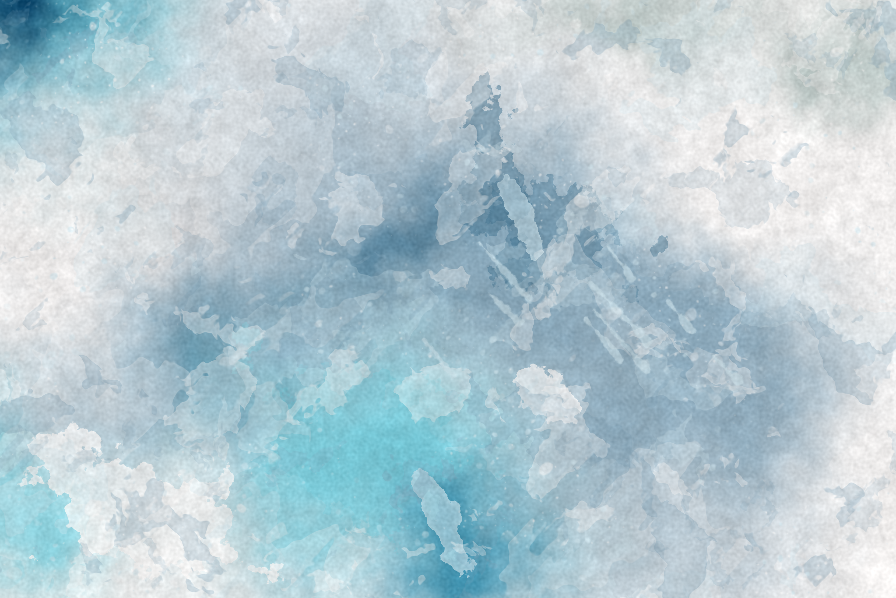
This texture is drawn by a Shadertoy shader. Its source:

```glsl
// Grunge watercolour: soft stains of slate, aqua and warm white on paper,
// overlaid with crisp torn washes, tapered brush flicks and splatter.
// Every edge is a noise-roughened distance field; gradient noise adds grain.

const vec3 PAPER = vec3(0.95, 0.94, 0.935);
const vec3 BLUSH = vec3(0.87, 0.84, 0.83);
const vec3 MIST  = vec3(0.70, 0.76, 0.80);
const vec3 SAGE  = vec3(0.68, 0.74, 0.73);
const vec3 SLATE = vec3(0.49, 0.62, 0.70);
const vec3 DEEP  = vec3(0.25, 0.44, 0.55);
const vec3 AQUA  = vec3(0.44, 0.78, 0.84);
const vec3 TEAL  = vec3(0.14, 0.50, 0.63);
const vec3 NAVY  = vec3(0.01, 0.24, 0.39);
const vec3 ICE   = vec3(0.79, 0.87, 0.90);

vec2 hash2(vec2 p) {
    vec3 h = fract(p.xyx * vec3(0.1031, 0.1030, 0.0973));
    h += dot(h, h.yzx + 33.33);
    return fract((h.xx + h.yz) * h.zy);
}

float gradientNoise(vec2 p) {
    vec2 i = floor(p), f = p - i;
    vec2 u = f * f * f * (f * (f * 6.0 - 15.0) + 10.0);
    vec2 e = vec2(0.0, 1.0);
    float a = dot(hash2(i) * 2.0 - 1.0, f);
    float b = dot(hash2(i + e.yx) * 2.0 - 1.0, f - e.yx);
    float c = dot(hash2(i + e.xy) * 2.0 - 1.0, f - e.xy);
    float d = dot(hash2(i + e.yy) * 2.0 - 1.0, f - e.yy);
    return mix(mix(a, b, u.x), mix(c, d, u.x), u.y);
}

float fbm(vec2 p) {
    float sum = 0.0, gain = 0.7;
    for (int i = 0; i < 5; i++) {
        sum += gain * gradientNoise(p);
        p = mat2(1.6, 1.2, -1.2, 1.6) * p + 7.3;
        gain *= 0.56;
    }
    return sum;
}

// Distance from an ellipse centre, 1.0 on its outline
float ellipse(vec2 p, vec2 centre, vec2 radius, float angle) {
    float c = cos(angle), s = sin(angle);
    return length(mat2(c, -s, s, c) * (p - centre) / radius);
}

vec3 stain(vec3 col, vec2 p, vec3 tint, float amount, vec2 centre, vec2 radius, float angle) {
    float d = ellipse(p, centre, radius, angle);
    return mix(col, tint, amount * exp(-d * d));
}

// Crisp ragged patch whose pigment gathers at the rim
vec3 tear(vec3 col, vec2 p, vec3 tint, float amount, vec2 centre, vec2 radius, float angle) {
    float rough = 1.3 * fbm(p * 8.0 + centre * 19.0) + 0.9 * fbm(p * 23.0);
    float h = 1.0 - ellipse(p, centre, radius, angle) + rough;
    float rim = exp(-6.0 * max(h, 0.0));
    return mix(col, tint, amount * smoothstep(0.0, 0.06, h) * (0.75 + 0.25 * rim));
}

// Translucent noise-shaped layer spread over the whole sheet
vec3 wash(vec3 col, vec2 p, vec3 tint, float amount, float scale, float level) {
    vec2 q = p * scale + scale * 5.7;
    float h = fbm(q + 0.7 * fbm(q * 0.8 + 9.0)) - level;
    float rim = exp(-14.0 * max(h, 0.0));
    return mix(col, tint, amount * smoothstep(0.0, 0.005 * scale, h) * (0.6 + 0.4 * rim));
}

// Round drops, at most one per grid cell
float splatter(vec2 p, float cells, float share) {
    vec2 q = p * cells + 0.25 * fbm(p * cells * 0.7), id = floor(q);
    vec2 r = hash2(id + cells), at = 0.3 + 0.4 * hash2(id + 41.0);
    float d = length(q - id - at) - 0.06 - 0.2 * r.y * r.y;
    return step(r.x, share) * (1.0 - smoothstep(-0.003 * cells, 0.001 * cells, d));
}

// Tapered stroke swelling towards its tip
float flick(vec2 p, vec2 start, vec2 reach, float width) {
    float t = clamp(dot(p - start, reach) / dot(reach, reach), 0.0, 1.0);
    float d = length(p - start - reach * t) - width * (0.25 + 0.75 * t);
    return 1.0 - smoothstep(-0.002, 0.002, d + 0.012 * fbm(p * 30.0));
}

void mainImage(out vec4 fragColor, in vec2 fragCoord) {
    vec2 p = fragCoord / iResolution.y;
    p.x *= 1.5 * iResolution.y / iResolution.x;
    vec2 q = p + 0.24 * vec2(fbm(p * 3.5), fbm(p * 3.5 + 17.0));

    // Soft stains
    vec3 col = PAPER;
    col = stain(col, q, MIST, 1.0, vec2(0.50, 0.66), vec2(0.44, 0.42), 0.3);
    col = stain(col, q, MIST, 0.9, vec2(1.08, 0.20), vec2(0.36, 0.36), 0.0);
    col = stain(col, q, SLATE, 0.8, vec2(0.32, 0.40), vec2(0.38, 0.14), 0.35);
    col = stain(col, q, SLATE, 0.9, vec2(0.90, 0.56), vec2(0.30, 0.20), -0.3);
    col = stain(col, q, SLATE, 0.8, vec2(1.16, 0.36), vec2(0.16, 0.20), 0.4);
    col = stain(col, q, DEEP, 0.7, vec2(0.66, 0.57), vec2(0.12, 0.06), 0.6);
    col = stain(col, q, DEEP, 0.6, vec2(0.42, 0.35), vec2(0.09, 0.13), -0.4);
    col = stain(col, q, AQUA, 0.9, vec2(0.62, 0.21), vec2(0.26, 0.19), -0.2);
    col = stain(col, q, TEAL, 0.8, vec2(0.76, 0.06), vec2(0.18, 0.11), 0.5);
    col = stain(col, q, AQUA, 1.0, vec2(0.02, 0.17), vec2(0.13, 0.14), 0.0);
    col = stain(col, q, PAPER, 0.9, vec2(0.06, 0.58), vec2(0.19, 0.22), 0.0);
    col = stain(col, q, BLUSH, 0.5, vec2(0.24, 0.66), vec2(0.14, 0.13), 0.0);
    col = stain(col, q, AQUA, 1.0, vec2(0.08, 0.95), vec2(0.17, 0.15), 0.7);
    col = stain(col, q, NAVY, 1.0, vec2(-0.02, 1.02), vec2(0.13, 0.15), 0.7);
    col = stain(col, q, SAGE, 0.9, vec2(1.08, 1.00), vec2(0.20, 0.09), 0.0);
    col = stain(col, q, SAGE, 0.9, vec2(1.40, 0.88), vec2(0.17, 0.08), 0.2);
    col = stain(col, q, PAPER, 0.9, vec2(1.24, 0.72), vec2(0.34, 0.14), -0.5);
    col = stain(col, q, PAPER, 1.0, vec2(1.50, 0.08), vec2(0.18, 0.28), 0.0);

    // Torn patches
    col = tear(col, p, DEEP, 0.55, vec2(0.83, 0.70), vec2(0.05, 0.14), 0.1);
    col = tear(col, p, DEEP, 0.5, vec2(0.93, 0.61), vec2(0.12, 0.08), -0.6);
    col = tear(col, p, AQUA, 0.4, vec2(0.60, 0.26), vec2(0.17, 0.12), -0.4);
    col = tear(col, p, PAPER, 0.85, vec2(0.24, 0.13), vec2(0.17, 0.09), -0.3);
    col = tear(col, p, ICE, 0.75, vec2(0.87, 0.65), vec2(0.02, 0.07), 0.4);
    col = tear(col, p, ICE, 0.75, vec2(0.74, 0.13), vec2(0.025, 0.09), 0.4);
    col = tear(col, p, PAPER, 0.8, vec2(0.92, 0.34), vec2(0.035, 0.06), 0.5);

    // Overlapping translucent washes
    col = wash(col, p, PAPER, 0.28, 3.0, 0.10);
    col = wash(col, p, ICE, 0.32, 4.3, 0.12);
    col = wash(col, p, SLATE, 0.36, 5.1, 0.18);
    col = wash(col, p, PAPER, 0.45, 6.7, 0.16);
    col = wash(col, p, SLATE, 0.25, 9.0, 0.20);

    // Flicks and drops
    for (float i = 0.0; i < 9.0; i++) {
        vec2 r = hash2(vec2(i, 3.0)), s = hash2(vec2(i, 8.0));
        vec2 start = vec2(0.62 + 0.62 * r.x, 0.38 + 0.26 * r.y);
        vec2 reach = (0.05 + 0.09 * s.x) * vec2(0.6 + 0.2 * s.y, -0.8);
        col = mix(col, ICE, 0.6 * flick(p, start, reach, 0.004 + 0.005 * s.y));
    }
    float cluster = smoothstep(-0.1, 0.25, fbm(p * 4.0 + 31.0));
    col = mix(col, PAPER, 0.45 * cluster * splatter(p, 16.0, 0.3));
    col = mix(col, ICE, 0.6 * cluster * splatter(p, 38.0, 0.35));
    col = mix(col, PAPER, 0.6 * cluster * splatter(p, 80.0, 0.25));

    // Mottling and paper tooth
    col *= 1.0 + 0.10 * fbm(p * 11.0) + 0.10 * fbm(p * 45.0);
    col += 0.065 * gradientNoise(p * 170.0);
    fragColor = vec4(clamp(col, 0.0, 1.0), 1.0);
}
```
